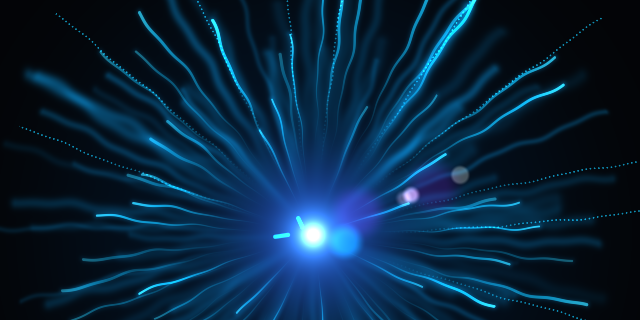
Give the GLSL for this background, as a WebGL 2 fragment shader.

```glsl
#version 300 es
precision highp float;

uniform vec2 u_resolution;
out vec4 fragColor;

const float PI = 3.14159265;
const float TAU = 2.0 * PI;

// Lengths are fractions of the canvas height
const vec2 CENTER = vec2(0.979, 0.266);
const int SOFT_COUNT = 84;
const int SHARP_COUNT = 58;
const int DOTTED_COUNT = 10;
const float DOT_SPACING = 0.013;
const float DOT_RADIUS = 0.0027;

const vec3 NIGHT = vec3(0.010, 0.016, 0.026);
const vec3 NAVY = vec3(0.012, 0.065, 0.125);
const vec3 TEAL = vec3(0.015, 0.270, 0.400);
const vec3 CYAN = vec3(0.060, 0.660, 0.820);
const vec3 ICE = vec3(0.210, 0.820, 0.910);
const vec3 HALO_BLUE = vec3(0.120, 0.260, 0.620);
const vec3 INNER_BLUE = vec3(0.200, 0.450, 0.650);
const vec3 CORE_WHITE = vec3(0.900, 1.000, 1.000);
const vec3 VIOLET = vec3(0.110, 0.030, 0.190);
const vec3 BLUSH = vec3(0.600, 0.480, 0.600);
const vec3 SAND = vec3(0.270, 0.270, 0.250);
const vec3 AZURE = vec3(0.000, 0.300, 0.420);

float hash(float n) {
    return fract(sin(n * 127.1 + 11.7) * 43758.5453);
}

float gauss(float d, float width) {
    return exp(-d * d / (width * width));
}

// Sideways distance from a wavy ray; polar = (radius, angle)
float rayOffset(vec2 polar, float angle, float wave, float seed) {
    float turn = mod(polar.y - angle + PI, TAU) - PI;
    float phase = TAU * hash(seed);
    float sway = sin(polar.x * 23.0 + phase) + 0.45 * sin(polar.x * 49.0 + phase * 2.0);
    float bend = (hash(seed + 0.5) - 0.5) * 0.14 * polar.x * polar.x;
    return polar.x * turn - wave * sway * smoothstep(0.08, 0.5, polar.x) - bend;
}

float segment(vec2 p, vec2 a, vec2 b) {
    vec2 ab = b - a;
    return length(p - a - ab * clamp(dot(p - a, ab) / dot(ab, ab), 0.0, 1.0));
}

float disc(vec2 p, vec2 center, float radius, float blur) {
    return 1.0 - smoothstep(radius - blur, radius + blur, length(p - center));
}

// Wide blurred fibres, strongest on the upper diagonals
float softFibres(vec2 polar) {
    float sum = 0.0;
    for (int i = 0; i < SOFT_COUNT; i++) {
        float seed = float(i) + 200.0;
        float angle = TAU * (float(i) + hash(seed)) / float(SOFT_COUNT);
        float upward = smoothstep(-0.5, 0.2, sin(angle));
        float diagonal = pow(sin(2.0 * angle), 2.0);
        float tip = mix(0.55, 1.08, hash(seed + 0.1)) * mix(0.80, 1.0, upward);
        float width = mix(0.008, 0.024, hash(seed + 0.2));
        float power = mix(0.25, 0.85, hash(seed + 0.3)) * mix(0.6, 1.0, upward * diagonal);
        float fade = smoothstep(0.12, 0.62, polar.x / tip);
        float d = length(vec2(rayOffset(polar, angle, 0.006, seed), max(polar.x - tip, 0.0)));
        sum += power * fade * gauss(d, width);
    }
    return sum;
}

// Thin fibres that swell and brighten towards a round tip
vec3 sharpFibres(vec2 polar, float pixel) {
    vec3 sum = vec3(0.0);
    for (int i = 0; i < SHARP_COUNT; i++) {
        float seed = float(i) + 500.0;
        float angle = TAU * (float(i) + hash(seed)) / float(SHARP_COUNT);
        float tip = mix(0.30, 0.98, hash(seed + 0.1));
        float along = polar.x / tip;
        float fade = smoothstep(0.25, 0.95, along);
        float width = mix(0.0012, mix(0.0025, 0.0052, hash(seed + 0.2)), fade);
        float power = fade * mix(0.35, 1.0, hash(seed + 0.3));
        float d = length(vec2(rayOffset(polar, angle, 0.005, seed), max(polar.x - tip, 0.0)));
        float line = 1.0 - smoothstep(width - pixel * 0.6, width + pixel * 0.6, d);
        vec3 tint = mix(CYAN, ICE, smoothstep(0.85, 1.0, along));
        sum += power * (tint * line * 0.85 + TEAL * 0.6 * gauss(d, 0.011));
    }
    return sum;
}

// Long beaded rays fanned over the upper half
float dottedRays(vec2 polar, float pixel) {
    float sum = 0.0;
    for (int i = 0; i < DOTTED_COUNT; i++) {
        float seed = float(i) + 800.0;
        float angle = radians(-20.0 + 20.0 * float(i) + 10.0 * (hash(seed) - 0.5));
        float tip = mix(0.95, 1.18, hash(seed + 0.1));
        float bead = (fract(polar.x / DOT_SPACING) - 0.5) * DOT_SPACING;
        float d = length(vec2(rayOffset(polar, angle, 0.003, seed), bead));
        float dotMask = 1.0 - smoothstep(DOT_RADIUS - pixel * 0.5, DOT_RADIUS + pixel * 0.5, d);
        sum += dotMask * smoothstep(0.2, 0.85, polar.x) * step(polar.x, tip);
    }
    return sum;
}

void main() {
    float pixel = 1.0 / u_resolution.y;
    vec2 p = gl_FragCoord.xy * pixel;
    vec2 q = p - CENTER;
    vec2 polar = vec2(length(q), atan(q.y, q.x));
    float r = polar.x;

    // Background haze and fibres
    vec3 color = mix(NIGHT, NAVY, exp(-pow(r / 0.82, 4.0)));
    color += TEAL * softFibres(polar);
    color += sharpFibres(polar, pixel);
    color += CYAN * 0.8 * dottedRays(polar, pixel);

    // Two short curls beside the core
    float curl = min(segment(p, vec2(0.932, 0.318), vec2(0.945, 0.290)),
                     segment(p, vec2(0.860, 0.260), vec2(0.900, 0.266)));
    color += CYAN * (1.0 - smoothstep(0.004, 0.004 + pixel * 1.5, curl));

    // Lens flare discs
    color += VIOLET * disc(p, vec2(1.354, 0.414), 0.07, 0.035);
    color += VIOLET * disc(p, vec2(1.120, 0.336), 0.07, 0.030);
    color += AZURE * disc(p, vec2(1.080, 0.245), 0.045, 0.020);
    color += BLUSH * disc(p, vec2(1.285, 0.390), 0.022, 0.010);
    color += BLUSH * 0.5 * disc(p, vec2(1.262, 0.380), 0.020, 0.010);
    color += SAND * disc(p, vec2(1.438, 0.453), 0.027, 0.006);

    // Central light
    color += HALO_BLUE * gauss(r, 0.22);
    color += INNER_BLUE * gauss(r, 0.08);
    color += CORE_WHITE * gauss(r, 0.034);

    fragColor = vec4(min(color, 1.0), 1.0);
}
```
